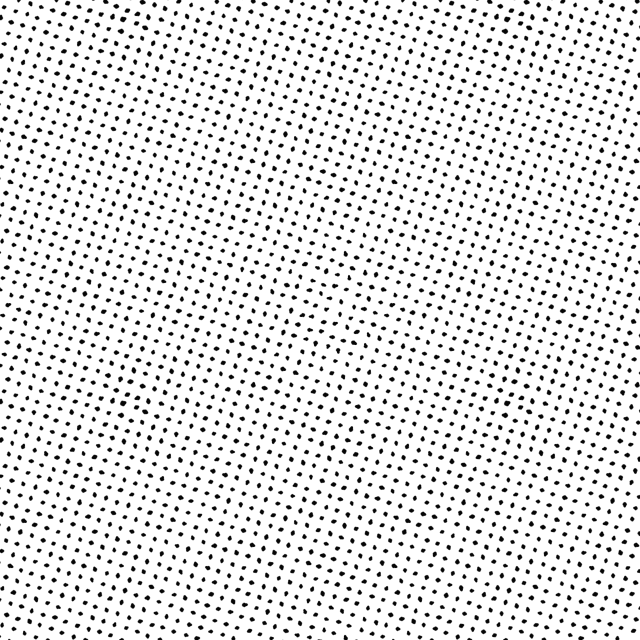
Write a three.js fragment shader that draws this pattern.

```glsl
varying vec2 vUv;

const vec3 PAPER = vec3(1.0);
const vec3 INK = vec3(0.02);
const float TILE = 0.6;                   // side of the repeating tile
const vec2 STEPS = vec2(31.0, 10.0);      // grid steps that span one tile side
const vec2 ANCHOR = vec2(0.1875, 0.95);   // centre of one dot
const float RADIUS = 0.184;               // lengths below are in grid cells
const float SIZE_SPREAD = 0.022;
const float SOFTNESS = 0.07;
const float JITTER = 0.11;
const float ROUGH_JITTER = 0.16;
const float STRETCH = 0.13;
const float POINTEDNESS = 0.09;
const float CORNERS = 0.07;
const vec2 HEAVY_SPOT = vec2(0.03, 0.04); // tile positions from the anchor
const vec2 ROUGH_SPOT = vec2(0.55, 0.30);
const float HEAVY_REACH = 0.07;
const float ROUGH_REACH = 0.16;
const float HEAVY_GAIN = 0.2;

vec3 hash(float n) {
  vec3 p = fract(vec3(n) * vec3(0.1031, 0.1030, 0.0973));
  p += dot(p, p.yzx + 33.33);
  return fract((p.xxy + p.yzz) * p.zyx);
}

// Soft influence of a spot that wraps around the tile
float spot(vec2 p, vec2 centre, float reach) {
  vec2 d = fract(p - centre + 0.5) - 0.5;
  return exp(-dot(d, d) / (reach * reach));
}

// Signed distance to a rounded, slightly pointed blob
float blob(vec2 p, float radius, float tilt, float stretch, float point) {
  float a = atan(p.y, p.x + 1e-5) - tilt;
  float outline = 1.0 + stretch * cos(2.0 * a) + point * cos(3.0 * a)
                + CORNERS * cos(4.0 * a);
  return length(p) - radius * outline;
}

void main() {
  // Slanted square grid that closes on the tile
  vec2 across = vec2(STEPS.x, -STEPS.y);
  vec2 up = STEPS.yx;
  vec2 uv = (vUv - ANCHOR) / TILE;
  vec2 grid = vec2(dot(uv, across), dot(uv, up));
  vec2 cell = floor(grid + 0.5);

  // Dot number and position, both periodic over the tile
  float count = dot(STEPS, STEPS);
  float id = mod(dot(cell, STEPS) + 0.5, count) - 0.5;
  vec2 place = (cell.x * across + cell.y * up) / count;
  float heavy = spot(place, HEAVY_SPOT, HEAVY_REACH);
  float rough = spot(place, ROUGH_SPOT, ROUGH_REACH);

  // Per-dot variation
  vec3 h = hash(id + 1.0);
  vec3 k = hash(id + 2137.0);
  vec2 offset = (h.xy - 0.5) * (JITTER + ROUGH_JITTER * max(rough, heavy));
  float radius = RADIUS + SIZE_SPREAD * (2.0 * h.z - 1.0);
  radius *= 1.0 + HEAVY_GAIN * heavy;
  float quarterTurn = 1.5708 * step(0.55, k.x);
  float tilt = atan(STEPS.y, STEPS.x) + quarterTurn + (k.y - 0.5) * 0.9;
  float stretch = STRETCH * (0.4 + k.z + 0.6 * rough);
  float point = POINTEDNESS * (2.0 * fract(k.x * 7.0) - 1.0) * (1.0 + rough);

  float d = blob(grid - cell - offset, radius, tilt, stretch, point);
  float ink = 1.0 - smoothstep(-SOFTNESS, SOFTNESS, d);
  gl_FragColor = vec4(mix(PAPER, INK, ink), 1.0);
}
```
